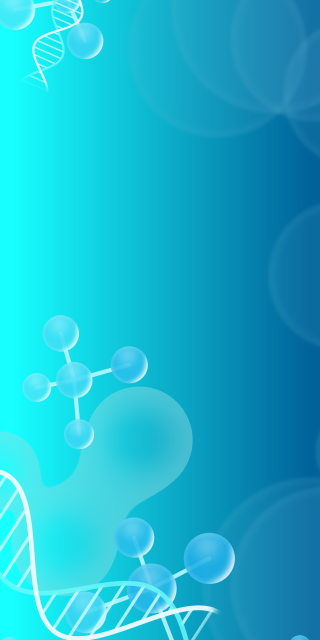
A Shadertoy shader for this background:

```glsl
// Cyan to blue gradient with hazy discs, a soft blob, ball-and-stick molecules and two helices.

// Lengths are fractions of the canvas width; y runs down from the top, 0 to 2.
const vec3 CYAN = vec3(0.09, 1.0, 1.0);
const vec3 DEEP_BLUE = vec3(0.0, 0.385, 0.6);
const vec3 HAZE = vec3(0.4, 0.72, 0.84);
const vec3 BLOB_TINT = vec3(0.56, 0.87, 0.89);
const vec3 ATOM_LIGHT = vec3(0.27, 0.91, 0.97);
const vec3 ATOM_BLUE = vec3(0.12, 0.69, 0.91);
const vec3 BOND = vec3(0.72, 0.97, 0.98);
const vec3 WHITE = vec3(0.95, 0.99, 1.0);
const vec3 STRAND_CYAN = vec3(0.42, 0.97, 0.98);
const float BOND_RADIUS = 0.0065;
const float TAU = 6.28319;

// Disc: centre and radius.
const vec3 DISCS[8] = vec3[8](
    vec3(0.68, 0.15, 0.28), vec3(0.86, 0.03, 0.325), vec3(0.98, 0.12, 0.26), vec3(1.12, 0.29, 0.235),
    vec3(1.073, 0.86, 0.235), vec3(0.977, 1.836, 0.345), vec3(1.03, 1.83, 0.31), vec3(1.12, 1.41, 0.135));

// Three molecules of five atoms, the hub first: centre and radius.
const vec3 ATOMS[15] = vec3[15](
    vec3(0.232, 1.188, 0.057), vec3(0.19, 1.042, 0.057), vec3(0.404, 1.14, 0.058),
    vec3(0.115, 1.211, 0.045), vec3(0.247, 1.357, 0.047),
    vec3(0.474, 1.839, 0.078), vec3(0.419, 1.68, 0.063), vec3(0.654, 1.745, 0.08),
    vec3(0.268, 1.914, 0.065), vec3(0.56, 2.06, 0.05),
    vec3(0.21, 0.0, 0.042), vec3(0.047, 0.031, 0.063), vec3(0.266, 0.128, 0.057),
    vec3(0.32, -0.025, 0.035), vec3(0.21, -0.1, 0.03));

struct Helix {
    vec2 origin, axis;
    float wave, span, rungGap, width;
    vec2 peak, amplitude; // one entry per strand
};
const Helix BIG_HELIX = Helix(vec2(0.0, 1.667), vec2(0.84, 0.545), 0.792, 0.7, 0.055, 0.0075,
                              vec2(-0.078, 0.513), vec2(0.165, 0.117));
const Helix SMALL_HELIX = Helix(vec2(0.234, -0.026), vec2(-0.4, 0.917), 0.273, 0.31, 0.022, 0.0035,
                                vec2(0.065, 0.2015), vec2(0.05, 0.045));

float cover(float d) { return clamp(0.5 - d * iResolution.x, 0.0, 1.0); }

float segment(vec2 p, vec2 a, vec2 b) {
    vec2 ab = b - a;
    return length(p - a - ab * clamp(dot(p - a, ab) / dot(ab, ab), 0.0, 1.0));
}

float smoothMin(float a, float b, float k) {
    float h = max(k - abs(a - b), 0.0) / k;
    return min(a, b) - 0.25 * k * h * h;
}

// Faint disc with a brighter, soft rim
vec3 drawDisc(vec3 col, vec2 p, vec3 disc) {
    float d = length(p - disc.xy) - disc.z;
    float inside = smoothstep(0.008, -0.008, d + 0.0) ;
    float rim = exp(-pow((d + 0.012) / 0.014, 2.0));
    return mix(col, HAZE, 0.1 * inside + 0.07 * rim);
}

vec3 drawBlob(vec3 col, vec2 p) {
    float d = smoothMin(length(p - vec2(0.435, 1.375)) - 0.167, length(p - vec2(0.2, 1.7)) - 0.163, 0.25);
    d = smoothMin(d, length(p - vec2(0.0, 1.47)) - 0.122, 0.08);
    float edge = smoothstep(-0.14, 0.0, d);
    return mix(col, BLOB_TINT, cover(d) * mix(0.08, 0.46, edge));
}

vec3 drawHelix(vec3 col, vec2 p, Helix h) {
    vec2 q = p - h.origin;
    float along = dot(q, h.axis);
    float across = dot(q, vec2(h.axis.y, -h.axis.x));
    vec2 angle = TAU * (along - h.peak) / h.wave;
    vec2 height = h.amplitude * cos(angle);
    vec2 slope = h.amplitude * sin(angle) * TAU / h.wave;
    vec2 strand = abs(across - height) / sqrt(1.0 + slope * slope) - h.width;
    float fade = smoothstep(h.span + 0.02, h.span - 0.03, along);

    // Rungs run across the axis, between the strands
    float rung = abs(mod(along, h.rungGap) - 0.5 * h.rungGap) - 0.65 * h.width;
    rung = max(rung, max(min(height.x, height.y) - across, across - max(height.x, height.y)));
    col = mix(col, mix(STRAND_CYAN, WHITE, 0.65), 0.85 * fade * cover(rung));
    col = mix(col, STRAND_CYAN, 0.85 * fade * cover(strand.y));
    return mix(col, WHITE, 0.93 * fade * cover(strand.x));
}

// Glassy ball: soft light above, white crescent at the lower right
vec3 drawAtom(vec3 col, vec2 p, vec3 atom) {
    vec2 q = (p - atom.xy) / atom.z;
    float r = length(q);
    vec3 ball = mix(ATOM_LIGHT, ATOM_BLUE, smoothstep(0.05, 0.6, atom.x));
    float crescent = smoothstep(0.55, 1.0, r) * smoothstep(0.25, 1.0, dot(q, vec2(0.85, 0.52)));
    float glow = smoothstep(0.9, 0.0, length(q - vec2(-0.1, -0.5)));
    float rim = smoothstep(0.75, 1.0, r);
    ball = mix(ball, WHITE, clamp(0.8 * crescent + 0.3 * glow + 0.16 * rim, 0.0, 1.0));
    return mix(col, ball, 0.88 * cover((r - 1.0) * atom.z));
}

void mainImage(out vec4 fragColor, in vec2 fragCoord) {
    vec2 uv = fragCoord / iResolution.xy;
    vec2 p = vec2(uv.x, 2.0 - 2.0 * uv.y);

    // Backdrop
    vec3 col = mix(CYAN, DEEP_BLUE, clamp((p.x - 0.04) / 0.93, 0.0, 1.0));
    for (int i = 0; i < 8; i++) col = drawDisc(col, p, DISCS[i]);
    col = drawBlob(col, p);

    // Molecules: bonds first, then atoms over them
    for (int i = 0; i < 15; i++) {
        vec2 hub = ATOMS[i - i % 5].xy;
        if (i % 5 > 0) col = mix(col, BOND, 0.9 * cover(segment(p, hub, ATOMS[i].xy) - BOND_RADIUS));
    }
    for (int i = 0; i < 15; i++) col = drawAtom(col, p, ATOMS[i]);
    col = drawAtom(col, p, vec3(0.937, 2.02, 0.035));
    col = drawAtom(col, p, vec3(0.03, 2.02, 0.03));

    col = drawHelix(col, p, SMALL_HELIX);
    col = drawHelix(col, p, BIG_HELIX);
    fragColor = vec4(col, 1.0);
}
```
